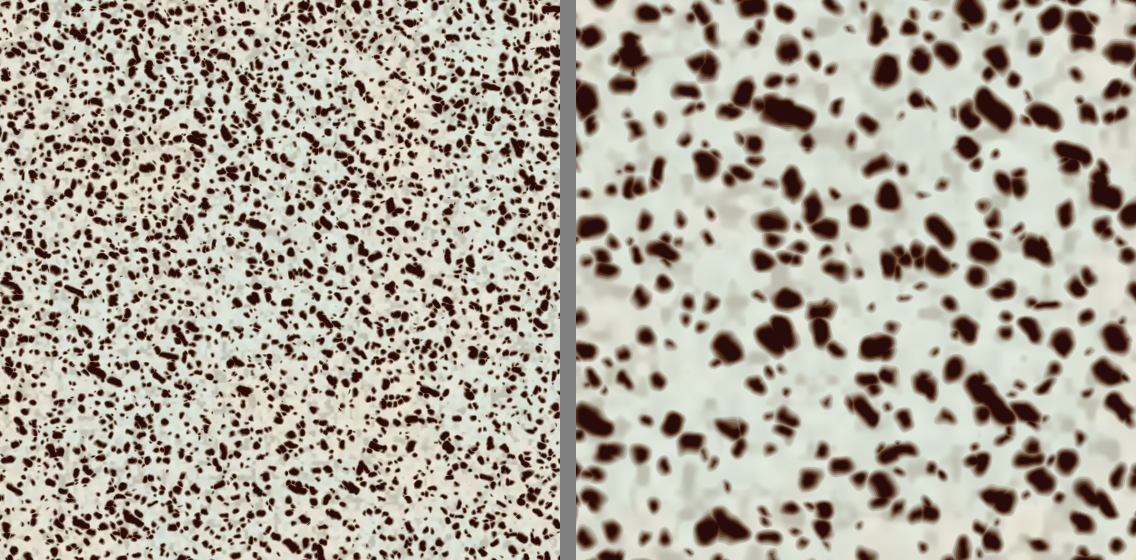
Left, the full canvas; right, a detail of the centre.
Reproduce this texture procedurally as a three.js fragment shader.

```glsl
// Pale speckled stone with soft, dark brown grains that lean along one diagonal.
varying vec2 vUv;

const vec3 COOL_PALE = vec3(0.855, 0.885, 0.840);
const vec3 WARM_PALE = vec3(0.895, 0.875, 0.815);
const vec3 GREY      = vec3(0.71, 0.70, 0.64);
const vec3 TAUPE     = vec3(0.57, 0.50, 0.45);
const vec3 UMBER     = vec3(0.42, 0.33, 0.25);
const vec3 RUST      = vec3(0.33, 0.16, 0.09);
const vec3 CORE      = vec3(0.15, 0.045, 0.035);
const float LEAN     = -0.75;

float hash(vec2 p, float seed) {
  vec3 q = fract(vec3(p.xyx + seed * 7.31) * vec3(0.1031, 0.1030, 0.0973));
  q += dot(q, q.yzx + 33.33);
  return fract((q.x + q.y) * q.z);
}

float noise(vec2 p, float seed) {
  vec2 i = floor(p);
  vec2 f = fract(p);
  f = f * f * (3.0 - 2.0 * f);
  float low = mix(hash(i, seed), hash(i + vec2(1.0, 0.0), seed), f.x);
  float high = mix(hash(i + vec2(0.0, 1.0), seed), hash(i + vec2(1.0, 1.0), seed), f.x);
  return mix(low, high, f.y);
}

vec2 warp(vec2 p, float scale, float amount, float seed) {
  vec2 offset = vec2(noise(p * scale, seed), noise(p * scale, seed + 1.0)) - 0.5;
  return p + offset * amount;
}

// Distance to a capsule centred on the origin
float capsule(vec2 p, float angle, float halfLength, float radius) {
  float c = cos(angle);
  float s = sin(angle);
  vec2 q = vec2(c * p.x + s * p.y, c * p.y - s * p.x);
  q.x -= clamp(q.x, -halfLength, halfLength);
  return length(q) - radius;
}

// Grains are sparser in some drifts and toward the bottom
float density(vec2 p) {
  return 0.78 + 0.44 * noise(p * 5.0, 40.0) + 0.16 * (p.y - 0.5);
}

// Distance to the nearest grain of one jittered layer
float grains(vec2 p, float count, float share, vec2 radii, float maxHalf, float spread, float seed) {
  vec2 home = floor(p * count);
  float nearest = 1.0;
  for (int y = -1; y <= 1; y++) {
    for (int x = -1; x <= 1; x++) {
      vec2 cell = home + vec2(float(x), float(y));
      vec2 jitter = vec2(hash(cell, seed), hash(cell, seed + 1.0));
      vec2 centre = (cell + 0.08 + 0.84 * jitter) / count;
      float angle = LEAN + (hash(cell, seed + 2.0) - 0.5) * spread;
      float halfLength = maxHalf * hash(cell, seed + 3.0);
      float radius = mix(radii.x, radii.y, hash(cell, seed + 4.0));
      float d = capsule(p - centre, angle, halfLength, radius);
      float present = step(hash(cell, seed + 5.0), share * density(centre));
      nearest = min(nearest, mix(1.0, d, present));
    }
  }
  return nearest;
}

// Pale ground with warm drifts and faint grey flecks
vec3 ground(vec2 p) {
  float warmth = 0.65 * noise(p * 7.0, 50.0) + 0.35 * noise(p * 45.0, 51.0);
  vec3 pale = mix(COOL_PALE, WARM_PALE, smoothstep(0.3, 0.75, warmth));
  float fleck = 0.6 * noise(p * 75.0, 52.0) + 0.4 * noise(p * 150.0, 53.0);
  pale += 0.06 * (noise(p * 110.0, 54.0) - 0.5);
  return mix(pale, GREY, 0.75 * smoothstep(0.5, 0.85, fleck));
}

// Colour runs from the ground through brown rims to a dark core
vec3 stain(vec3 pale, float ink) {
  vec3 c = mix(pale, GREY, smoothstep(0.0, 0.20, ink));
  c = mix(c, TAUPE, smoothstep(0.20, 0.45, ink));
  c = mix(c, UMBER, smoothstep(0.45, 0.65, ink));
  c = mix(c, RUST, smoothstep(0.65, 0.82, ink));
  return mix(c, CORE, smoothstep(0.82, 1.0, ink));
}

void main() {
  // Ragged outlines from a broad and a fine warp
  vec2 p = warp(vUv, 32.0, 0.007, 10.0);
  p = warp(p, 110.0, 0.0035, 20.0);

  float fine = grains(p, 64.0, 0.55, vec2(0.0004, 0.0040), 0.0015, 3.0, 60.0);
  float medium = grains(p, 42.0, 0.66, vec2(0.0025, 0.0062), 0.0045, 2.4, 70.0);
  float large = grains(p, 18.0, 0.30, vec2(0.0040, 0.0070), 0.0130, 1.4, 80.0);
  float d = min(fine, min(medium, large));
  d += 0.0018 * (noise(vUv * 170.0, 30.0) - 0.5);

  float ink = 1.0 - smoothstep(-0.0025, 0.0035, d);
  gl_FragColor = vec4(stain(ground(vUv), ink), 1.0);
}
```
